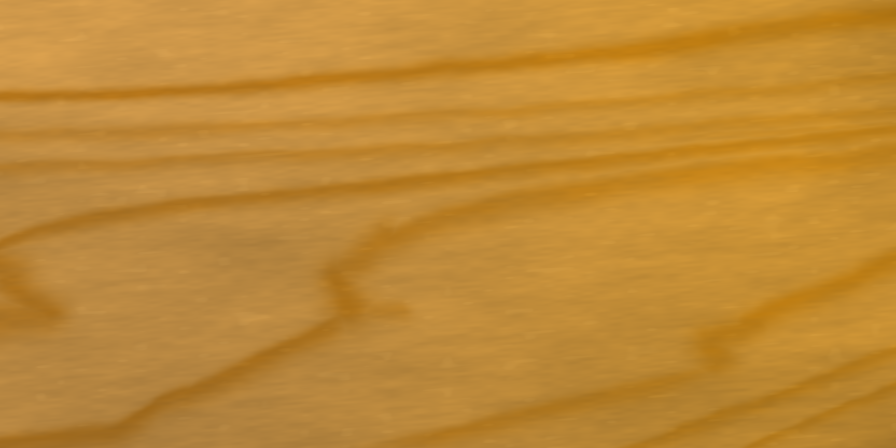
Give the GLSL for this texture, as a Shadertoy shader.

```glsl
float hash(vec2 p) {
    p = fract(p * vec2(0.1031, 0.1137));
    p += dot(p, p.yx + 33.33);
    return fract((p.x + p.y) * p.x * 17.0);
}

float noise(vec2 p) {
    vec2 i = floor(p), f = fract(p);
    f = f * f * (3.0 - 2.0 * f);
    return mix(mix(hash(i), hash(i + vec2(1, 0)), f.x),
               mix(hash(i + vec2(0, 1)), hash(i + vec2(1, 1)), f.x), f.y);
}

float fbm(vec2 p) {
    float sum = 0.0, amp = 0.5;
    for (int i = 0; i < 4; i++) {
        sum += amp * noise(p);
        p = p * 2.03 + 17.3;
        amp *= 0.5;
    }
    return sum;
}

// Soft ring line with its own blur above and below the centre
float ring(float d, float above, float below) {
    float w = d > 0.0 ? above : below;
    return exp(-d * d / (w * w));
}

// Blurred stroke that closes the tip of a ring
float tip(vec2 p, vec2 a, vec2 b, float w) {
    vec2 ab = b - a;
    float d = length(p - a - ab * clamp(dot(p - a, ab) / dot(ab, ab), 0.0, 1.0));
    return exp(-d * d / (w * w));
}

// Upper arm of a ring that bends away from its nose
float arm(vec2 p, vec2 nose, float rise, float bend, float slope) {
    float t = max(p.x - nose.x, 0.0);
    float e = exp(-t / bend);
    float steep = rise / bend * e + slope;
    float d = (p.y - nose.y - rise * (1.0 - e) - slope * t) / sqrt(1.0 + steep * steep);
    return ring(d, 0.020, 0.038) * smoothstep(0.0, 0.08, p.x - nose.x);
}

float growthRings(vec2 p) {
    float x = p.x, y = p.y, x2 = x * x;

    // Long bands across the upper half
    float g = ring(y - 0.78 - 0.035 * x - 0.031 * x2, 0.014 + 0.006 * x, 0.013 + 0.009 * x);
    g = max(g, 0.50 * ring(y - 0.70 - 0.025 * x - 0.020 * x2, 0.012, 0.020));
    g = max(g, 0.55 * ring(y - 0.63 - 0.030 * x - 0.0175 * x2, 0.011, 0.022));
    g = max(g, 0.40 * ring(y - 0.60 - 0.062 * x, 0.009, 0.014) * smoothstep(1.0, 1.8, x));
    g = max(g, 0.85 * ring(y - 0.505 - 0.104 * x + 0.05 * exp(-x * 7.0), 0.012, 0.024));

    // Nose at the left edge
    g = max(g, 0.80 * tip(p, vec2(-0.05, 0.43), vec2(0.03, 0.38), 0.055));
    g = max(g, 0.85 * tip(p, vec2(0.01, 0.37), vec2(0.11, 0.305), 0.040));
    g = max(g, 0.75 * tip(p, vec2(-0.05, 0.28), vec2(0.10, 0.30), 0.045));

    // Large central nose with a stepped lower arm
    g = max(g, 0.75 * arm(p, vec2(0.74, 0.375), 0.16, 0.20, 0.10));
    g = max(g, 0.75 * tip(p, vec2(0.755, 0.38), vec2(0.87, 0.475), 0.038));
    g = max(g, 0.90 * tip(p, vec2(0.755, 0.38), vec2(0.785, 0.305), 0.045));
    g = max(g, 0.50 * tip(p, vec2(0.78, 0.30), vec2(0.89, 0.30), 0.025));
    float lower = 0.01 + 0.10 * x + 0.08 * smoothstep(0.24, 0.42, x) + 0.34 * max(x - 0.42, 0.0);
    g = max(g, 0.85 * ring(y - lower, 0.016, 0.040) * (1.0 - smoothstep(0.74, 0.84, x)));

    // Small right nose and the slanting bands under it
    g = max(g, 0.85 * arm(p, vec2(1.58, 0.235), 0.03, 0.06, 0.38));
    g = max(g, 0.80 * tip(p, vec2(1.585, 0.235), vec2(1.68, 0.285), 0.032));
    g = max(g, 0.80 * tip(p, vec2(1.585, 0.235), vec2(1.60, 0.20), 0.038));
    g = max(g, 0.65 * ring(y - 0.01 - 0.235 * (x - 0.885), 0.016, 0.034)
               * smoothstep(0.7, 1.0, x) * (1.0 - smoothstep(1.50, 1.68, x)));
    g = max(g, 0.70 * ring(y - 0.01 - 0.39 * (x - 1.45), 0.012, 0.026));
    return max(g, 0.65 * ring(y - 0.02 - 0.43 * (x - 1.72), 0.010, 0.022));
}

void mainImage(out vec4 fragColor, in vec2 fragCoord) {
    vec2 p = fragCoord / iResolution.y;
    float right = smoothstep(0.3, 1.9, p.x);

    // Fibres follow the gentle upward tilt of the grain
    vec2 along = vec2(p.x, p.y - 0.07 * p.x);
    float cloud = fbm(along * vec2(3.0, 7.0) + 4.0) - 0.47;
    float streak = fbm(along * vec2(7.0, 48.0) + 9.0) - 0.47;
    float fibre = noise(along * vec2(32.0, 150.0)) - 0.5;

    vec2 wobble = vec2(fbm(p * vec2(9.0, 14.0)), fbm(p * vec2(7.0, 16.0) + 31.0)) - 0.47;
    float rings = growthRings(p + wobble * vec2(0.05, 0.022));
    rings *= 0.97 + 0.5 * streak + 0.3 * cloud;

    vec3 paleWood = mix(vec3(0.742, 0.545, 0.265), vec3(0.772, 0.557, 0.200), right);
    vec3 darkWood = mix(vec3(0.655, 0.425, 0.095), vec3(0.715, 0.470, 0.065), right);
    vec3 color = mix(paleWood, darkWood, clamp(rings, 0.0, 1.0));

    // Uneven light: brighter top, dimmer bottom and right corners
    float light = 0.985 + 0.095 * smoothstep(0.5, 1.0, p.y) * (1.0 - 0.5 * right);
    light += 0.05 * exp(-20.0 * pow(p.y - 0.57 - 0.06 * p.x, 2.0)) * right;
    light += 0.03 * exp(-9.0 * pow(p.x - 0.7, 2.0)) * smoothstep(0.5, 1.0, p.y);
    light -= 0.05 * exp(-dot((p - vec2(0.56, 0.42)) * vec2(6, 14), (p - vec2(0.56, 0.42)) * vec2(6, 14)));
    light -= 0.06 * smoothstep(0.35, 0.0, p.y) * (1.0 - 0.4 * right);
    light -= 0.09 * smoothstep(1.75, 2.05, p.x) * smoothstep(0.3, 0.9, abs(p.y - 0.4) * 2.0);
    light += 0.14 * cloud + 0.10 * streak + 0.042 * fibre;

    // Sparse pale flecks
    float fleck = smoothstep(0.80, 0.97, noise(along * vec2(22.0, 80.0) + 50.0));
    color = color * light + vec3(0.020, 0.020, 0.016) * fleck;
    fragColor = vec4(color, 1.0);
}
```
